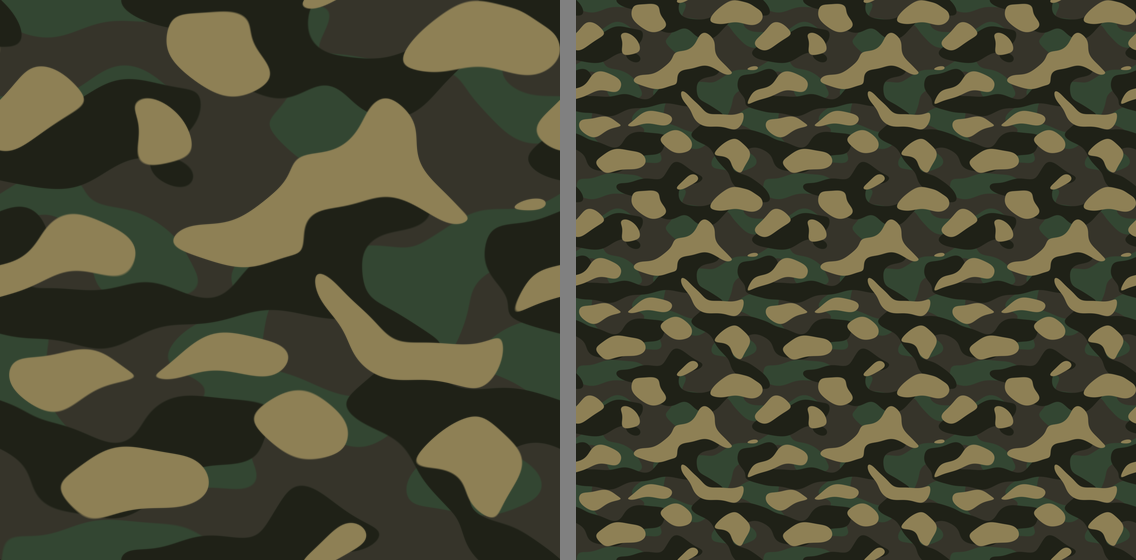
Left, the tile; right, the same tile 3 across and 3 down.
Give the GLSL for this pattern, as a three.js fragment shader.

```glsl
// Seamless woodland camouflage: smooth, wide blobs in four flat colours.
varying vec2 vUv;

const float TAU = 6.2831853;
const float EDGE = 0.0018; // half width of the soft edge, in canvas units

const vec3 GREEN = vec3(0.20, 0.275, 0.195);
const vec3 BROWN = vec3(0.21, 0.205, 0.165);
const vec3 BLACK = vec3(0.12, 0.13, 0.09);
const vec3 TAN = vec3(0.555, 0.50, 0.335);

float hash(vec2 p, float seed) {
  vec3 q = fract(vec3(p.xyx) * 0.1031 + seed * 0.1379);
  q += dot(q, q.yzx + 33.33);
  return fract((q.x + q.y) * q.z);
}

// Bends the plane with whole-number waves, so that it still wraps.
vec2 warp(vec2 p, float amount, float seed) {
  vec2 a = sin(TAU * (vec2(3.0, 2.0) * p.yx + vec2(1.0, -1.0) * p + seed * 0.37));
  vec2 b = sin(TAU * (vec2(6.0, 5.0) * p.yx + vec2(-2.0, 1.0) * p + seed * 0.61));
  return p + amount * (a + 0.5 * b);
}

// Periodic noise of unit variance, summed from waves near the given
// frequencies, with a longer tail of fine waves that makes the lobes.
// Returns the value in x and its gradient in yz.
vec3 waveNoise(vec2 p, vec2 frequency, float seed) {
  vec3 sum = vec3(0.0);
  float power = 0.0;
  for (int i = -7; i <= 7; i++) {
    for (int j = 1; j <= 10; j++) {
      vec2 k = vec2(float(i), float(j));
      float offset = length(k / frequency) - 0.85;
      float falloff = offset > 0.0 ? 3.5 : 5.0;
      float weight = exp(-falloff * offset * offset);
      float angle = TAU * (dot(k, p) + hash(k + 17.0, seed));
      sum += weight * vec3(cos(angle), -sin(angle) * TAU * k);
      power += 0.5 * weight * weight;
    }
  }
  return sum / sqrt(power);
}

// Coverage of the blobs where the noise rises above the level.
float blobs(vec2 p, vec2 frequency, float level, float bend, float seed) {
  vec3 n = waveNoise(warp(p, bend, seed), frequency, seed);
  float dist = (n.x - level) / max(length(n.yz), 2.0);
  return smoothstep(-EDGE, EDGE, dist);
}

void main() {
  vec3 color = GREEN;

  // Broad patches, then the thinner light shapes on top.
  color = mix(color, BROWN, blobs(vUv, vec2(2.8, 4.9), -0.28, 0.014, 3.0));
  color = mix(color, BLACK, blobs(vUv, vec2(2.7, 4.6), 0.23, 0.016, 8.0));
  color = mix(color, TAN, blobs(vUv, vec2(3.2, 5.1), 0.60, 0.018, 14.0));

  gl_FragColor = vec4(color, 1.0);
}
```
